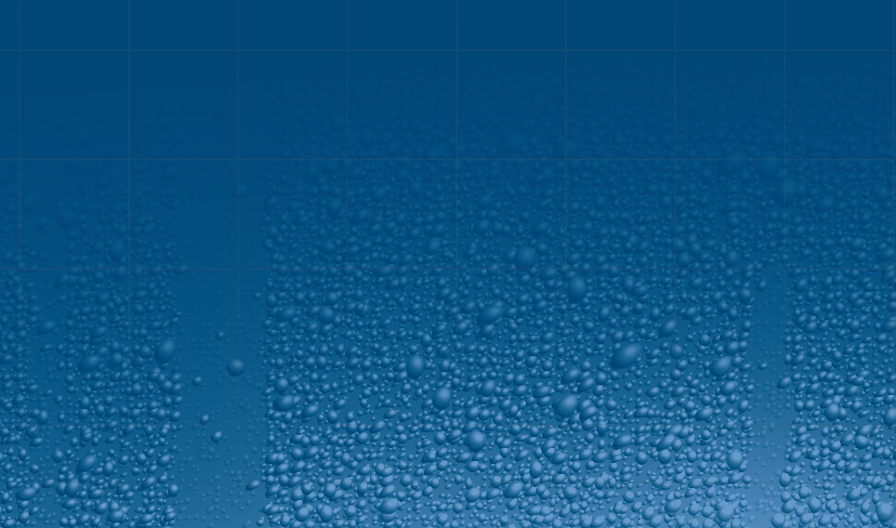
Write a Shadertoy shader that draws this texture.

```glsl
// Water drops condensed on cold blue glass, with cleared tracks and a faint grid.

const vec3 DEEP  = vec3(0.00, 0.275, 0.465);
const vec3 OCEAN = vec3(0.02, 0.33, 0.52);
const vec3 STEEL = vec3(0.09, 0.39, 0.57);
const vec3 SKY   = vec3(0.22, 0.47, 0.66);
const vec3 PALE  = vec3(0.34, 0.56, 0.75);
const vec3 LINE  = vec3(0.24, 0.34, 0.41);

const vec2  LIGHT = vec2(0.42, 0.907);   // direction of the bright side
const float RELIEF = 0.62;               // contrast of the drops
const float LEAN = 0.30;                 // slant of the drops to the upper right
const float GRID_STEP = 0.207;
const vec2  GRID_START = vec2(0.037, 0.077);
const float GRID_STRENGTH = 0.30;
const float MIST_CELL = 0.014;
const float BEAD_CELL = 0.025;
const float DROP_CELL = 0.050;
const float BLOB_CELL = 0.095;

vec3 hash3(vec2 p) {
    vec3 q = vec3(dot(p, vec2(127.1, 311.7)),
                  dot(p, vec2(269.5, 183.3)),
                  dot(p, vec2(419.2, 371.9)));
    return fract(sin(q) * 43758.55);
}

// Soft vertical band between two x positions
float band(float x, float left, float right) {
    return smoothstep(left - 0.008, left + 0.008, x)
         * (1.0 - smoothstep(right - 0.008, right + 0.008, x));
}

// Share of the glass wiped clean by running water
float cleared(vec2 p) {
    float x = p.x + 0.006 * sin(p.y * 23.0) + 0.004 * sin(p.y * 57.0 + 1.0);
    float tracks = band(x, 0.335, 0.50);
    tracks = max(tracks, 0.70 * band(x, 0.06, 0.13));
    float right = band(x, 1.42, 1.49) * (1.0 - smoothstep(0.43, 0.50, p.y));
    return max(tracks, right);
}

// Uneven coverage from layered sines
float patches(vec2 p) {
    return 0.5 + 0.25 * sin(p.x * 13.0 + 2.0 * sin(p.y * 7.0))
               + 0.25 * sin(p.y * 17.0 + 2.0 * sin(p.x * 9.0) + 1.0);
}

// Cellular drops: x is the shading, y the coverage
vec2 drops(vec2 p, float cell, vec2 radii, float density, float wipe, float seed) {
    vec2 home = floor(p / cell);
    float nearest = 9.0;
    vec2 result = vec2(0.0);
    for (int j = -1; j <= 1; j++)
    for (int i = -1; i <= 1; i++) {
        vec2 id = home + vec2(i, j);
        vec3 rnd = hash3(id + seed);
        vec3 form = hash3(id + seed + 51.7);
        vec2 center = (id + 0.18 + 0.64 * rnd.xy) * cell;
        float chance = density * mix(0.8, 1.2, patches(center))
                     * (1.0 - wipe * cleared(center));
        if (rnd.z > chance) continue;

        float radius = cell * mix(radii.x, radii.y, form.x * form.x);
        vec2 q = (p - center) / radius;
        q.x += (0.8 * (form.y - 0.5) - LEAN) * q.y;
        q.y *= mix(0.85, 1.25, form.z);
        float d = length(q) + 0.10 * sin(3.0 * q.x + 6.28 * form.y);
        if (d > nearest) continue;
        nearest = d;

        float soft = max(0.16, 1.0 / (iResolution.y * radius));
        float mask = 1.0 - smoothstep(1.0 - soft, 1.0 + soft, d);
        vec2 glint = q - 0.35 * LIGHT;
        float shade = 0.85 * dot(q, LIGHT) + 0.80 * exp(-4.0 * dot(glint, glint))
                    - 0.45 * smoothstep(0.55, 1.0, d);
        result = vec2(shade, mask);
    }
    return result;
}

vec3 ramp(float t) {
    t = clamp(t, 0.0, 1.12) * 4.0;
    vec3 c = mix(DEEP, OCEAN, clamp(t, 0.0, 1.0));
    c = mix(c, STEEL, clamp(t - 1.0, 0.0, 1.0));
    c = mix(c, SKY, clamp(t - 2.0, 0.0, 1.0));
    return mix(c, PALE, clamp(t - 3.0, 0.0, 1.5));
}

float stroke(float dist) {
    return 1.0 - smoothstep(0.0004, 0.0004 + 1.0 / iResolution.y, abs(dist));
}

void mainImage(out vec4 fragColor, in vec2 fragCoord) {
    vec2 p = fragCoord / iResolution.y;

    // Light rising from the lower right
    float tone = 0.76 * pow(1.0 - p.y, 1.75) * mix(0.70, 1.03, smoothstep(0.1, 0.9, p.x));
    tone += 0.16 * exp(-14.0 * dot(p - vec2(1.43, 0.0), p - vec2(1.43, 0.0)));

    // Drops, each larger layer lying over the finer ones
    vec2 mist = drops(p, MIST_CELL, vec2(0.32, 0.52), 0.92, 0.45, 3.0);
    vec2 bead = drops(p, BEAD_CELL, vec2(0.30, 0.50), 0.85, 0.97, 17.0);
    vec2 drop = drops(p, DROP_CELL, vec2(0.18, 0.31), 0.48, 0.88, 29.0);
    vec2 blob = drops(p, BLOB_CELL, vec2(0.15, 0.25), 0.48, 0.45, 43.0);
    float shade = 0.75 * mist.x * mist.y * (1.0 - 0.6 * cleared(p));
    shade = mix(shade, bead.x, bead.y);
    shade = mix(shade, drop.x, drop.y);
    shade = mix(shade, 0.9 * blob.x, blob.y);
    float reach = p.y + 0.14 * (1.0 - smoothstep(0.1, 0.8, p.x));
    float wet = 1.0 - smoothstep(0.10, 0.98, reach);
    vec3 color = ramp(tone + RELIEF * wet * shade);

    // Thin grid, its lower rows almost gone
    vec2 g = mod(p - GRID_START + 0.5 * GRID_STEP, GRID_STEP) - 0.5 * GRID_STEP;
    float rows = stroke(g.y) * step(0.4, p.y);
    rows = max(rows, 0.7 * max(stroke(p.y - 0.196), stroke(p.y - 0.086)));
    float grid = max(stroke(g.x) * mix(0.4, 1.0, smoothstep(0.1, 0.5, p.y)), rows);
    color = mix(color, LINE, GRID_STRENGTH * grid);

    fragColor = vec4(color, 1.0);
}
```
